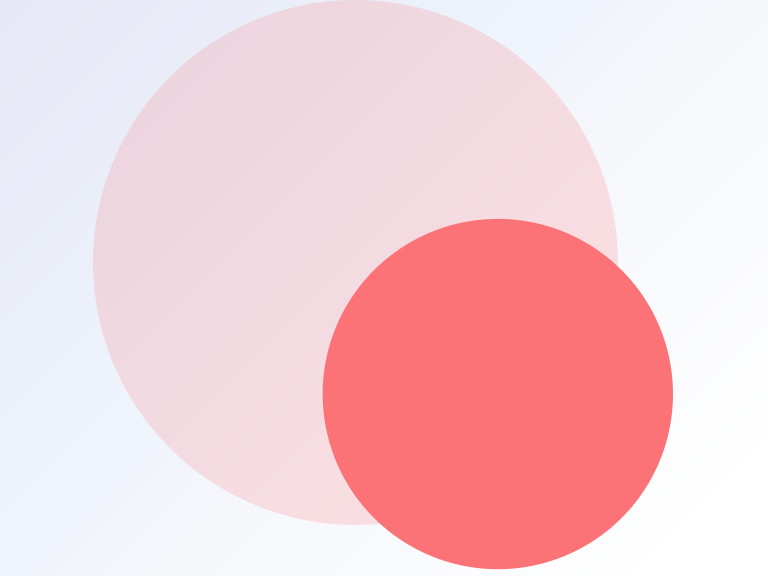
Reproduce this background procedurally as a WebGL 2 fragment shader.

```glsl
#version 300 es
precision highp float;
// Two overlapping discs on a pale diagonal gradient: a large translucent
// coral disc behind a smaller solid one. The gradient blends four stops
// along the 45 degree diagonal; the discs are smoothed distance functions.

uniform vec2 u_resolution;
out vec4 fragColor;

const vec3 LAVENDER = vec3(0.902, 0.910, 0.961);
const vec3 ICE      = vec3(0.934, 0.953, 0.988);
const vec3 MIST     = vec3(0.957, 0.965, 0.984);
const vec3 WHITE    = vec3(1.0);
const vec3 CORAL    = vec3(0.984, 0.451, 0.467);

// Linear position of t between two stops, clamped to 0..1.
float ramp(float start, float end, float t) {
    return clamp((t - start) / (end - start), 0.0, 1.0);
}

// Four-stop gradient, t runs from the top left to the bottom right.
vec3 diagonalGradient(float t) {
    vec3 color = mix(LAVENDER, ICE, ramp(0.0, 0.4, t));
    color = mix(color, MIST, ramp(0.4, 0.52, t));
    return mix(color, WHITE, ramp(0.52, 0.92, t));
}

// Antialiased coverage of a disc.
float disc(vec2 p, vec2 center, float radius, float pixel) {
    float d = length(p - center) - radius;
    return clamp(0.5 - d / pixel, 0.0, 1.0);
}

void main() {
    // Canvas height is one unit; origin at the lower left.
    float pixel = 1.0 / u_resolution.y;
    vec2 p = gl_FragCoord.xy * pixel;
    float aspect = u_resolution.x * pixel;

    // Background
    float t = (p.x + 1.0 - p.y) / (aspect + 1.0);
    vec3 color = diagonalGradient(t);

    // Discs, back to front, centered relative to the canvas middle
    vec2 q = p - vec2(0.5 * aspect, 0.5);
    color = mix(color, CORAL, 0.2 * disc(q, vec2(-0.0495, 0.0443), 0.4557, pixel));
    color = mix(color, CORAL, disc(q, vec2(0.1976, -0.1841), 0.3041, pixel));

    fragColor = vec4(color, 1.0);
}
```
